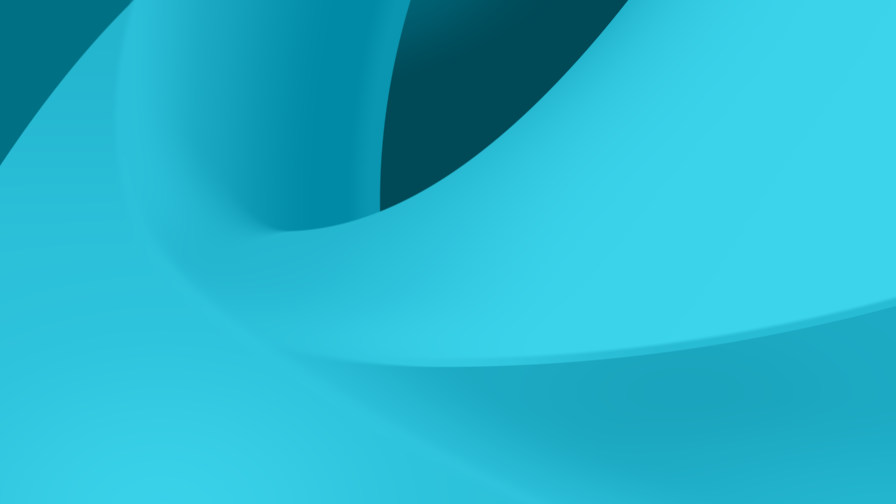
Reproduce this background procedurally as a Shadertoy shader.

```glsl
// Smooth turquoise folded ribbon curling around a dark opening.

const vec3 BRIGHT   = vec3(0.23, 0.83, 0.92);
const vec3 BODY     = vec3(0.17, 0.75, 0.85);
const vec3 SHADE    = vec3(0.11, 0.67, 0.77);
const vec3 TUBE     = vec3(0.00, 0.54, 0.65);
const vec3 TUBE_LIP = vec3(0.04, 0.59, 0.69);
const vec3 CORNER   = vec3(0.00, 0.44, 0.52);
const vec3 HOLE     = vec3(0.00, 0.285, 0.34);
const vec3 HOLE_LIT = vec3(0.00, 0.39, 0.46);
const float FOLD_SOFTNESS = 0.010;
const float LIP_WIDTH = 0.022;

// Coverage of the side where d is positive, with edge half-width w.
float cover(float d, float w) { return smoothstep(-w, w, d); }

// Soft elliptical glow.
float glow(vec2 p, vec2 center, vec2 size) {
    vec2 q = (p - center) / size;
    return exp(-dot(q, q));
}

// Outer contour of the fold: x for a given height.
float foldX(float y) {
    float t = 0.77 - y;
    return 0.229 + t * t * (0.70 + 0.68 * smoothstep(0.05, 0.55, t));
}

// Inner rim of the ribbon: height for a given x.
float rimY(float x) {
    float d = x - 0.56;
    return 0.541 + d * d * (d < 0.0 ? 2.4 : 1.07 - 0.14 * d);
}

// Lower edge of the ribbon.
float ribbonY(float x) {
    float d = x - 0.88;
    return 0.272 + d * d * (d < 0.0 ? 0.35 : 0.15);
}

// Right edge of the tube.
float tubeX(float y) { return 0.754 + 0.38 * (y - 0.6) * (y - 0.6); }

// Back sheet on the left, with the dark corner above it.
vec3 backSheet(vec2 p, float aa) {
    vec3 col = mix(BODY, SHADE, 0.55 * smoothstep(0.45, 1.0, p.y));
    col = mix(col, BRIGHT, 0.9 * glow(p, vec2(0.32, -0.02), vec2(0.42, 0.30)));
    float edge = 0.671 + 1.5 * p.x - 0.99 * p.x * p.x;
    return mix(col, CORNER, cover((p.y - edge) * 0.6, aa));
}

// Shaded band below the ribbon.
vec3 underside(vec2 p, float foldDist) {
    vec3 col = mix(BODY, SHADE, smoothstep(0.0, 0.20, foldDist));
    col = mix(col, SHADE * 0.95, 0.8 * glow(p, vec2(1.36, 0.22), vec2(0.32, 0.14)));
    return mix(col, BODY, 0.55 * smoothstep(0.22, -0.05, p.y) * smoothstep(1.0, 1.75, p.x));
}

// Broad lit face of the ribbon.
vec3 ribbonFace(vec2 p, float foldDist) {
    float above = p.y - ribbonY(p.x);
    float toRim = rimY(p.x) - p.y;
    vec3 col = mix(BODY, BRIGHT, smoothstep(0.55, 1.15, p.x + 0.3 * (0.5 - p.y)));
    float rimShade = exp(-max(toRim, 0.0) / 0.16) * smoothstep(0.35, 0.65, p.x);
    col = mix(col, SHADE, rimShade * mix(0.5, 0.8, smoothstep(0.6, 1.0, p.y)));
    col = mix(col, SHADE, 0.45 * glow(p, vec2(0.42, 0.50), vec2(0.15, 0.10)));
    col = mix(col, BRIGHT, 0.4 * glow(p, vec2(0.85, 0.33), vec2(0.35, 0.06)));
    // Turned lip along the lower edge
    float lip = 1.0 - smoothstep(0.5 * LIP_WIDTH, LIP_WIDTH, above);
    col = mix(col, SHADE, 0.6 * lip * smoothstep(0.65, 1.35, p.x));
    return mix(col, BODY, 0.5 * (1.0 - smoothstep(0.0, 0.05, foldDist)));
}

// Inside of the tube, darkening to the right.
vec3 tubeFace(vec2 p) {
    float a = (p.x - 0.25) / (tubeX(p.y) - 0.25);
    vec3 col = mix(BODY, SHADE, smoothstep(0.0, 0.32, a));
    col = mix(col, TUBE, smoothstep(0.18, 0.78, a));
    return mix(col, TUBE_LIP, smoothstep(0.86, 0.97, a));
}

// Dark opening, faintly lit at its top left.
vec3 opening(vec2 p) {
    float lit = smoothstep(0.04, 0.24, p.y - 0.78 - 0.35 * (p.x - 0.8));
    return mix(HOLE, HOLE_LIT, lit * smoothstep(1.15, 0.82, p.x));
}

void mainImage(out vec4 fragColor, in vec2 fragCoord) {
    vec2 p = fragCoord / iResolution.y;
    float aa = 1.0 / iResolution.y;

    // Distance to the fold, corrected for its slope
    float slope = (foldX(p.y + 0.01) - foldX(p.y - 0.01)) / 0.02;
    float foldDist = (p.x - foldX(p.y)) / sqrt(1.0 + slope * slope);

    // Ribbon and its underside
    float edgeWidth = mix(0.010, aa, smoothstep(0.6, 0.9, p.x));
    float onRibbon = cover(p.y - ribbonY(p.x), edgeWidth);
    vec3 front = mix(underside(p, foldDist), ribbonFace(p, foldDist), onRibbon);

    // Tube and opening, behind the rim
    float rimWidth = mix(aa, 0.11, smoothstep(0.58, 0.34, p.x));
    float behindRim = cover((p.y - rimY(p.x)) * 0.8, rimWidth);
    vec3 inner = mix(tubeFace(p), opening(p), cover(p.x - tubeX(p.y), aa));
    front = mix(front, inner, behindRim);

    // Join to the back sheet, with a thin sheen on the fold
    vec3 col = mix(backSheet(p, aa), front, cover(foldDist, FOLD_SOFTNESS));
    float sheen = exp(-pow((foldDist - 0.008) / 0.014, 2.0));
    col = mix(col, BRIGHT, 0.25 * sheen * smoothstep(0.75, 0.35, p.y));
    fragColor = vec4(col, 1.0);
}
```
